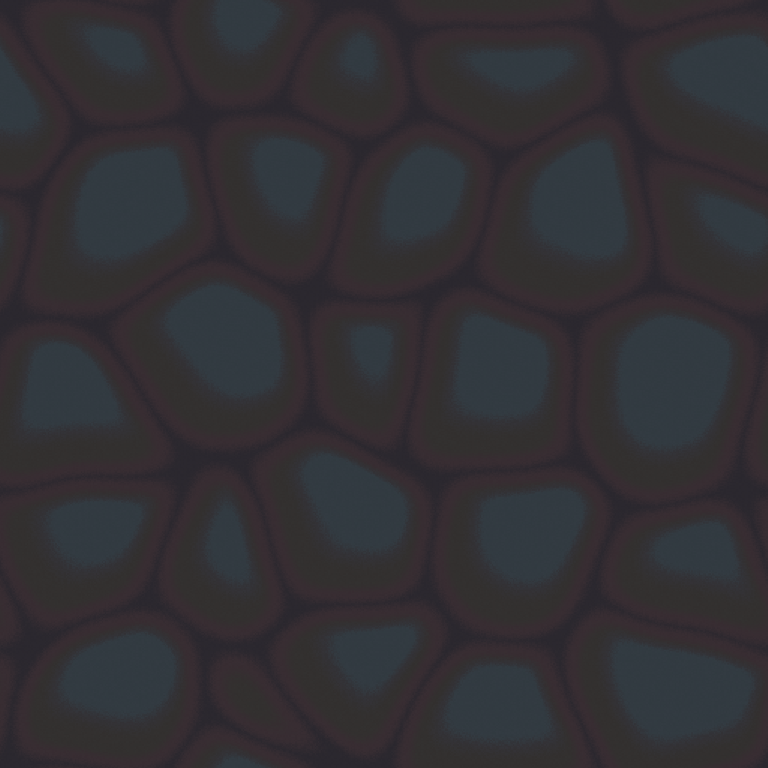
This texture is drawn by a WebGL 2 fragment shader. Its source:

```glsl
#version 300 es
precision highp float;
// Dark rounded cobblestones with muted blue tops and shadowed joints.

uniform vec2 u_resolution;
out vec4 fragColor;

const float GRID = 5.0;

float hash(vec2 p) {
    return fract(sin(dot(p, vec2(127.1, 311.7))) * 43758.5453);
}

// Stone centre (xy) and size weight (z) for a grid cell, repeating over the canvas
vec3 stone(vec2 cell) {
    vec2 id = mod(cell, GRID);
    vec2 jitter = vec2(hash(id + 3.1), hash(id + 17.7)) - 0.5;
    return vec3(cell + 0.5 + 0.78 * jitter, 0.22 * hash(id + 41.3));
}

// Rounded distance to the joints: x is plain, y is skewed towards the light
vec2 stoneHeight(vec2 p) {
    vec2 base = floor(p), home = base;
    vec3 own = vec3(0.0);
    float best = 1e5;
    for (int y = -2; y <= 2; y++) {
        for (int x = -2; x <= 2; x++) {
            vec2 cell = base + vec2(x, y);
            vec3 s = stone(cell);
            vec2 d = s.xy - p;
            float power = dot(d, d) - s.z;
            if (power < best) {
                best = power;
                own = s;
                home = cell;
            }
        }
    }

    // Soft minimum over all neighbouring borders
    vec2 sum = vec2(0.0);
    for (int y = -2; y <= 2; y++) {
        for (int x = -2; x <= 2; x++) {
            if (x == 0 && y == 0) continue;
            vec3 s = stone(home + vec2(x, y));
            vec2 d = s.xy - p, axis = s.xy - own.xy;
            float gap = max(length(axis), 0.05);
            float edge = (dot(d, d) - s.z - best) / (2.0 * gap);
            float skew = 1.0 + 0.43 * dot(axis / gap, vec2(0.5, 0.866));
            sum += exp(-vec2(13.0, 16.0) * edge * vec2(1.0, skew));
        }
    }
    return -log(sum) / vec2(13.0, 16.0);
}

void main() {
    vec2 uv = gl_FragCoord.xy / u_resolution;
    vec2 p = uv * GRID;

    // Gentle bending of the outlines
    p += 0.05 * sin(p.yx * 2.5133 + vec2(0.7, 2.1));
    p += 0.018 * sin(p.yx * 7.5398 + vec2(4.0, 1.3));

    // Faint speckle that breaks up the colour bands
    float grain = hash(floor(uv * 512.0)) - 0.5;
    vec2 h = stoneHeight(p) + 0.018 * grain;

    // Joint, reddish rim, brown flank, grey shoulder, blue top
    vec3 color = vec3(0.168, 0.156, 0.182);
    color = mix(color, vec3(0.218, 0.176, 0.196), smoothstep(-0.03, 0.055, h.x));
    color = mix(color, vec3(0.198, 0.188, 0.184), smoothstep(0.06, 0.13, h.x));
    color = mix(color, vec3(0.200, 0.196, 0.213), smoothstep(0.13, 0.20, h.y));
    color = mix(color, vec3(0.196, 0.229, 0.255), smoothstep(0.185, 0.235, h.y));

    fragColor = vec4(color + 0.006 * grain, 1.0);
}
```
